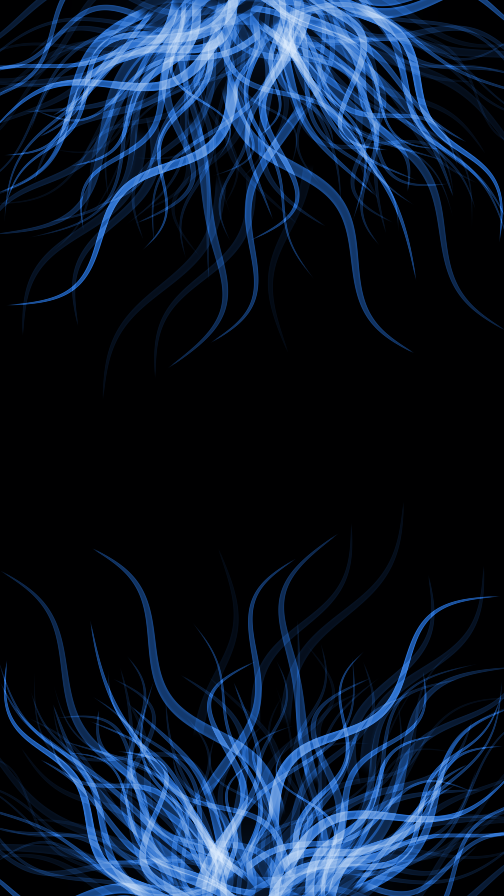
Write a Shadertoy shader that draws this background.

```glsl
// Glowing blue tendrils growing from the top and bottom edges into a black void.
// Each tendril is a straight axis bent by a short sine series; overlaps add up to white.
// The lower cluster is the upper one turned by half a revolution.

const float PI = 3.14159;

float hash(float n) {
    return fract(sin(n * 12.9898) * 43758.5453);
}

// Tapered ribbon from root to tip; bends holds the first three sine harmonics.
float tendril(vec2 p, vec2 root, vec2 tip, vec3 bends, float halfWidth) {
    vec2 axis = tip - root;
    float len = length(axis);
    axis /= len;
    vec2 q = p - root;
    float t = dot(q, axis) / len;
    if (t < 0.0 || t > 1.0) return 0.0;
    vec3 phase = PI * t * vec3(1.0, 2.0, 3.0);
    float side = dot(q, vec2(-axis.y, axis.x)) - dot(bends, sin(phase));
    float slope = dot(bends * vec3(1.0, 2.0, 3.0), cos(phase)) * PI / len;
    float dist = abs(side) * inversesqrt(1.0 + slope * slope);
    float width = halfWidth * pow(1.0 - t, 0.65);
    float soft = 0.6 / iResolution.x;
    float rim = 0.85 + 0.25 * smoothstep(0.3, 1.0, dist / max(width, soft));
    float fade = smoothstep(0.0, 0.06, t) * (1.0 - 0.2 * t * t);
    return smoothstep(-soft, soft, width - dist) * rim * fade * smoothstep(0.0, soft, width);
}

// Long tendrils that reach furthest into the dark.
float longTendrils(vec2 p) {
    float e = 0.0;
    // left side
    e += 1.05 * tendril(p, vec2(0.463, 0.139), vec2(0.012, 0.606), vec3(-0.053, 0.0, -0.044), 0.011);
    e += 1.00 * tendril(p, vec2(0.440, 0.058), vec2(-0.012, 0.255), vec3(-0.015, -0.045, -0.003), 0.011);
    e += 0.42 * tendril(p, vec2(0.347, 0.046), vec2(-0.012, 0.465), vec3(-0.050, 0.052, -0.004), 0.013);
    e += 0.75 * tendril(p, vec2(0.301, 0.019), vec2(-0.007, 0.384), vec3(0.003, 0.039, -0.003), 0.010);
    // centre
    e += 0.65 * tendril(p, vec2(0.602, 0.208), vec2(0.417, 0.681), vec3(0.003, 0.038, -0.015), 0.010);
    e += 0.52 * tendril(p, vec2(0.382, 0.231), vec2(0.333, 0.731), vec3(-0.083, 0.030, -0.012), 0.012);
    // right side
    e += 0.65 * tendril(p, vec2(0.451, 0.162), vec2(0.822, 0.701), vec3(-0.011, -0.003, 0.035), 0.015);
    e += 1.05 * tendril(p, vec2(0.694, 0.019), vec2(0.991, 0.481), vec3(-0.046, 0.0, -0.032), 0.010);
    e += 0.48 * tendril(p, vec2(0.625, 0.104), vec2(1.005, 0.657), vec3(-0.016, -0.015, 0.028), 0.012);
    e += 0.85 * tendril(p, vec2(0.556, 0.046), vec2(0.826, 0.558), vec3(-0.023, 0.017, 0.0), 0.009);
    // faint ones behind
    e += 0.16 * tendril(p, vec2(0.440, 0.347), vec2(0.204, 0.794), vec3(0.0, -0.035, 0.0), 0.011);
    e += 0.18 * tendril(p, vec2(0.498, 0.347), vec2(0.308, 0.752), vec3(0.0, -0.035, 0.0), 0.010);
    e += 0.20 * tendril(p, vec2(0.280, 0.250), vec2(0.045, 0.667), vec3(0.0, -0.040, 0.0), 0.012);
    e += 0.25 * tendril(p, vec2(0.300, 0.230), vec2(0.155, 0.648), vec3(0.0, -0.040, 0.0), 0.011);
    e += 0.12 * tendril(p, vec2(0.613, 0.324), vec2(0.572, 0.701), vec3(0.043, -0.014, -0.003), 0.010);
    return e;
}

// Dense fan of shorter tendrils around the root, widest along the edge.
float tangle(vec2 p) {
    float e = 0.0;
    for (int i = 0; i < 110; i++) {
        float n = float(i) + 1.0;
        float angle = PI * (n / 110.0 + 0.06 * (hash(n) - 0.5));
        vec2 dir = vec2(cos(angle), sin(angle));
        float sideways = dir.x * dir.x;
        vec2 root = vec2(0.49 + 0.30 * (hash(n + 80.0) - 0.5) + 0.10 * dir.x,
                         0.14 * hash(n + 160.0) - 0.05);
        float reach = mix(0.28, 0.52, hash(n + 240.0)) + 0.14 * sideways;
        vec2 tip = root + dir * reach + vec2(0.0, 0.14 * sideways * hash(n + 720.0));
        vec3 bends = vec3(0.10, 0.10, 0.06)
                   * (vec3(hash(n + 320.0), hash(n + 400.0), hash(n + 480.0)) - 0.5);
        float glow = mix(0.14, 0.85, pow(hash(n + 560.0), 2.0));
        float width = mix(0.004, 0.012, hash(n + 640.0));
        e += glow * tendril(p, root, tip, bends, width);
    }
    return e;
}

void mainImage(out vec4 fragColor, in vec2 fragCoord) {
    // x runs over the width, y is the depth from the nearer edge in widths
    vec2 uv = fragCoord / iResolution.xy;
    vec2 p = uv.y > 0.5 ? vec2(uv.x, (1.0 - uv.y) * 1.778)
                        : vec2(1.005 - uv.x, uv.y * 1.778 + 0.011);

    float energy = longTendrils(p) + tangle(p);

    // hot core at the root
    vec2 core = (p - vec2(0.49, 0.03)) / vec2(0.18, 0.12);
    float heat = exp(-dot(core, core));
    energy = energy * (1.0 + 0.6 * heat) + 0.2 * heat;

    // black to blue, then towards white where ribbons overlap
    vec3 color = vec3(0.14, 0.42, 0.80) * min(energy, 1.0);
    color = mix(color, vec3(0.90, 0.95, 1.0), 1.0 - exp(-0.5 * max(energy - 0.9, 0.0)));
    fragColor = vec4(color + vec3(0.0, 0.0, 0.004), 1.0);
}
```
